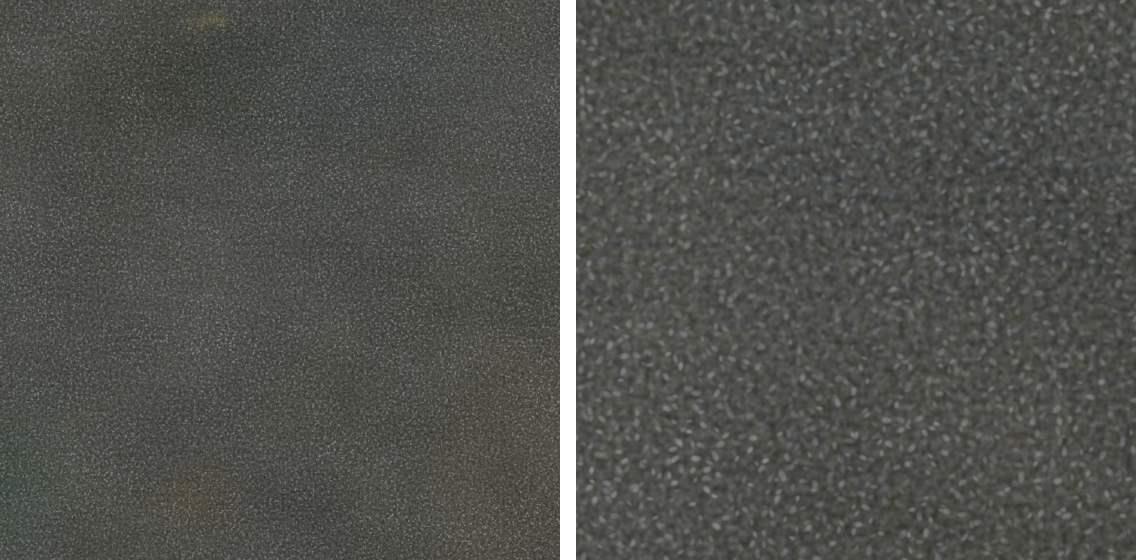
Left, the full canvas; right, a detail of the centre.
Write a three.js fragment shader that draws this texture.

```glsl
// Worn dark slate-grey surface: pale mineral grains, cloudy stains and faint scratches.
varying vec2 vUv;

const vec3 STONE = vec3(0.287, 0.291, 0.273);
const vec3 GRAIN = vec3(0.155, 0.160, 0.168);
const vec3 SCRATCH = vec3(0.42, 0.43, 0.41);

vec2 hash2(vec2 p) {
  vec3 q = fract(p.xyx * vec3(0.1031, 0.1030, 0.0973));
  q += dot(q, q.yzx + 33.33);
  return fract((q.xx + q.yz) * q.zy);
}

float gradientDot(vec2 cell, vec2 offset) {
  float angle = 6.2832 * hash2(cell).x;
  return dot(vec2(cos(angle), sin(angle)), offset);
}

// Gradient noise, roughly -0.7 to 0.7
float gradientNoise(vec2 p) {
  vec2 i = floor(p);
  vec2 f = p - i;
  vec2 u = f * f * f * (f * (f * 6.0 - 15.0) + 10.0);
  float low = mix(gradientDot(i, f),
                  gradientDot(i + vec2(1.0, 0.0), f - vec2(1.0, 0.0)), u.x);
  float high = mix(gradientDot(i + vec2(0.0, 1.0), f - vec2(0.0, 1.0)),
                   gradientDot(i + 1.0, f - 1.0), u.x);
  return mix(low, high, u.y);
}

float fbm(vec2 p) {
  float sum = 0.0;
  float amplitude = 1.0;
  for (int octave = 0; octave < 4; octave++) {
    sum += amplitude * gradientNoise(p);
    p = p * 2.03 + 17.3;
    amplitude *= 0.55;
  }
  return sum;
}

// Small soft flecks, each with its own place, direction, size and brightness
float flecks(vec2 p) {
  vec2 home = floor(p);
  float brightest = 0.0;
  for (int y = -1; y <= 1; y++) {
    for (int x = -1; x <= 1; x++) {
      vec2 cell = home + vec2(float(x), float(y));
      vec2 place = hash2(cell + 51.0);
      vec2 trait = hash2(cell + 217.0);
      vec2 d = p - cell - place;
      float angle = 6.2832 * trait.x;
      vec2 axis = vec2(cos(angle), sin(angle));
      d = vec2(dot(d, axis) * 0.75, dot(d, vec2(-axis.y, axis.x)) * 1.2);
      float radius = mix(0.27, 0.46, trait.y);
      float body = 1.0 - smoothstep(radius * 0.25, radius, length(d));
      brightest = max(brightest, body * mix(0.2, 1.0, fract(trait.x * 7.0 + place.y)));
    }
  }
  return brightest;
}

// Soft elliptical patch, 1 at its centre
float stain(vec2 p, vec2 centre, vec2 radii) {
  vec2 d = (p - centre) / radii;
  return exp(-dot(d, d));
}

float scratch(vec2 p, vec2 start, vec2 span, float width) {
  float along = clamp(dot(p - start, span) / dot(span, span), 0.0, 1.0);
  float line = 1.0 - smoothstep(0.0, width, length(p - start - span * along));
  return line * smoothstep(0.0, 0.25, along) * (1.0 - smoothstep(0.6, 1.0, along));
}

float scratches(vec2 p) {
  float wear = 0.5 + 0.7 * gradientNoise(p * vec2(45.0, 20.0));
  float sum = 0.0;
  for (int k = 0; k < 18; k++) {
    vec2 seed = vec2(float(k) * 3.0 + 5.0, 11.0);
    vec2 start = hash2(seed) * vec2(1.1, 1.0) - vec2(0.1, 0.0);
    vec2 trait = hash2(seed + 40.0);
    float size = mix(0.03, 0.22, trait.x * trait.x);
    float slope = (trait.y - 0.5) * mix(0.9, 0.06, smoothstep(0.03, 0.09, size));
    sum += scratch(p, start, size * vec2(1.0, slope), 0.0022) * mix(0.3, 0.8, trait.y);
  }
  return min(sum * wear, 1.0);
}

// Broad discolorations, as an offset to the stone colour
vec3 stains(vec2 p) {
  vec2 warped = p + 0.05 * vec2(fbm(p * 7.0), fbm(p * 7.0 + 31.0));
  vec3 tint = vec3(-0.034, -0.032, -0.042) * stain(warped, vec2(0.31, 0.86), vec2(0.24, 0.12));
  tint += vec3(-0.012, 0.002, 0.018) * stain(warped, vec2(0.68, 0.86), vec2(0.16, 0.12));
  tint += vec3(0.018, 0.006, -0.010) * stain(warped, vec2(0.92, 0.22), vec2(0.22, 0.30));
  tint += vec3(-0.026, 0.006, -0.002) * stain(warped, vec2(0.02, 0.13), vec2(0.10, 0.12));
  tint += vec3(0.022, 0.022, 0.026) * stain(warped, vec2(0.06, 0.89), vec2(0.07, 0.06));
  tint += vec3(0.012, 0.011, 0.016) * stain(warped, vec2(0.35, 0.47), vec2(0.30, 0.18));
  tint += vec3(0.015, -0.006, -0.030) * stain(warped, vec2(0.36, 0.10), vec2(0.08, 0.06));
  return tint + vec3(0.085, 0.065, 0.0) * stain(warped, vec2(0.37, 0.963), vec2(0.035, 0.022));
}

void main() {
  // Cloudy ground with faint horizontal brushing
  float cloud = fbm(vUv * vec2(4.0, 5.5) + 8.0);
  float brushing = gradientNoise(vUv * vec2(5.0, 95.0));
  vec3 color = STONE + stains(vUv) + 0.030 * cloud + 0.014 * brushing;

  // Fine grit and pale grains, denser in lighter patches
  float grit = 0.095 * gradientNoise(vUv * 185.0) + 0.065 * gradientNoise(vUv * 310.0 + 9.0);
  float density = clamp(0.95 + 0.5 * fbm(vUv * 9.0 + 60.0), 0.55, 1.35);
  color += grit + GRAIN * flecks(vUv * 138.0) * density;

  // Slight cool and warm variation
  float hue = 0.010 * fbm(vUv * 3.0 + 90.0) + 0.022 * gradientNoise(vUv * 110.0 + 70.0);
  color += hue * vec3(-0.6, 0.0, 1.0);

  color = mix(color, SCRATCH, 0.65 * scratches(vUv));
  gl_FragColor = vec4(clamp(color, 0.0, 1.0), 1.0);
}
```
